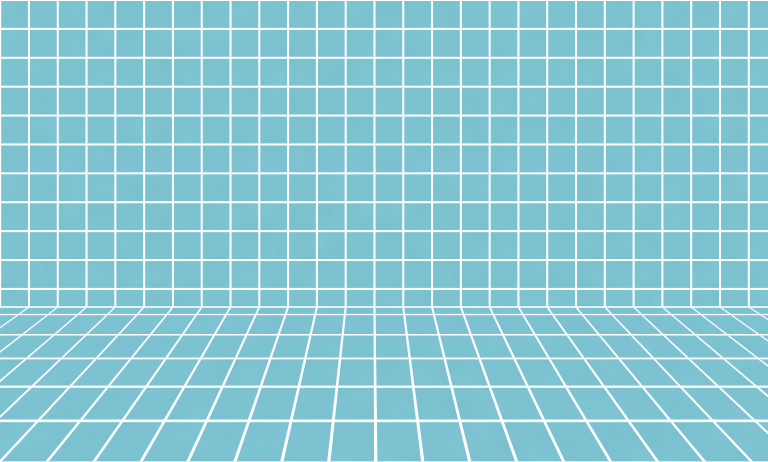
A Shadertoy shader for this background:

```glsl
// A pale blue tiled wall of square tiles meeting a tiled floor in perspective.
// The wall is a plain repeat; the floor divides by depth below a horizon.
// Grout coverage is box filtered, and gradient noise gives a faint glaze.

// Lengths are in canvas widths; depth is measured down from the top edge.
const float CANVAS_HEIGHT = 0.5995;
const float TILE          = 0.03749;  // wall tile size
const float CENTER_X      = 0.4876;   // a grout line near the middle
const float SEAM          = 0.3984;   // where wall meets floor
const float HORIZON       = 0.0807;   // vanishing depth of the floor
const float VANISH_X      = 0.4849;   // vanishing column of the floor
const float ROW_SCALE     = 4.421;    // floor row density
const float ROW_PHASE     = 0.5;
const float GROUT         = 0.071;    // grout width as a share of a tile
const float SEAM_WIDTH    = 0.0020;
const float SOFTNESS      = 0.95;     // edge filter, in pixels
const float GLAZE         = 0.016;    // strength of the tile mottling
const vec3  TILE_COLOR    = vec3(0.490, 0.760, 0.818);
const vec3  GROUT_COLOR   = vec3(0.990, 0.997, 0.997);

vec2 hashGradient(vec2 cell) {
    vec2 h = vec2(dot(cell, vec2(127.1, 311.7)), dot(cell, vec2(269.5, 183.3)));
    return 2.0 * fract(sin(h) * 43758.55) - 1.0;
}

float gradientNoise(vec2 p) {
    vec2 i = floor(p), f = fract(p);
    vec2 u = f * f * f * (f * (f * 6.0 - 15.0) + 10.0);
    float a = dot(hashGradient(i), f);
    float b = dot(hashGradient(i + vec2(1, 0)), f - vec2(1, 0));
    float c = dot(hashGradient(i + vec2(0, 1)), f - vec2(0, 1));
    float d = dot(hashGradient(i + vec2(1, 1)), f - vec2(1, 1));
    return mix(mix(a, b, u.x), mix(c, d, u.x), u.y);
}

// Share of a filter box, centred dist from a line, that the line covers.
float lineCoverage(float dist, float width, float blur) {
    float high = min(dist + 0.5 * blur, 0.5 * width);
    float low  = max(dist - 0.5 * blur, -0.5 * width);
    return clamp((high - low) / blur, 0.0, 1.0);
}

// Grout at every integer of coord, where one unit spans size on the canvas.
float grout(float coord, float size, float blur) {
    float dist = abs(fract(coord + 0.5) - 0.5) * size;
    return lineCoverage(dist, GROUT * size, blur);
}

void mainImage(out vec4 fragColor, in vec2 fragCoord) {
    vec2 p = fragCoord / iResolution.xy * vec2(1.0, CANVAS_HEIGHT);
    float depth = CANVAS_HEIGHT - p.y;
    float blur = SOFTNESS / iResolution.x;

    vec2 tile;              // position counted in tiles
    vec2 size = vec2(TILE); // local tile size across each grout direction
    if (depth < SEAM) {
        tile = vec2(p.x - CENTER_X, depth) / TILE;
    } else {
        // Floor: columns fan out from the vanishing point, rows go as 1 / depth
        float fall = depth - HORIZON;
        float spread = fall / (SEAM - HORIZON);
        float slope = (p.x - VANISH_X) / fall;
        tile.x = ((p.x - VANISH_X) / spread - (CENTER_X - VANISH_X)) / TILE;
        tile.y = ROW_SCALE / fall + ROW_PHASE;
        size.x = TILE * spread * inversesqrt(1.0 + slope * slope);
        size.y = fall * fall / ROW_SCALE;
    }

    // Grout lines and the seam
    float lines = max(grout(tile.x, size.x, blur), grout(tile.y, size.y, blur));
    lines = max(lines, lineCoverage(abs(depth - SEAM), SEAM_WIDTH, blur));

    // Faint uneven glaze on the tiles
    float mottle = gradientNoise(tile * 1.3) + 0.5 * gradientNoise(tile * 4.1 + 7.0);
    vec3 color = mix(TILE_COLOR + GLAZE * mottle, GROUT_COLOR, lines);
    fragColor = vec4(color, 1.0);
}
```
